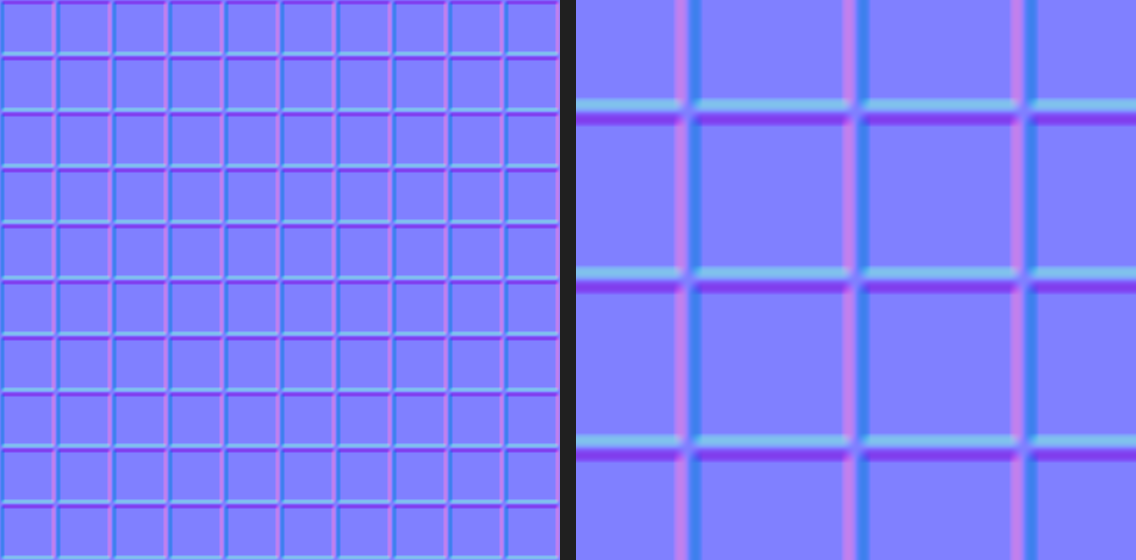
Left, the full canvas; right, a detail of the centre.
Write a Shadertoy shader that draws this texture map.

```glsl
// Distance to the nearest grid line, as a fraction of the bevel width
vec2 bevelPosition(vec2 cell) {
    vec2 edgeDistance = 0.5 - abs(cell - 0.5);
    return clamp(edgeDistance / 0.09, 0.0, 1.0);
}

void mainImage(out vec4 fragColor, in vec2 fragCoord) {
    // Ten square tiles across and down
    vec2 cell = fract(fragCoord / iResolution.xy * 10.0);
    vec2 t = bevelPosition(cell);

    // Smooth bevel profile and its steepness, strongest halfway up
    vec2 rise = t * t * (3.0 - 2.0 * t);
    vec2 steepness = 0.61 * 4.0 * t * (1.0 - t);

    // Each slope fades where the crossing groove cuts through it
    vec2 slope = steepness * rise.yx * sign(0.5 - cell);

    // Tangent-space normal with the green axis pointing down
    vec3 normal = normalize(vec3(-slope.x, slope.y, 1.0));
    fragColor = vec4(normal * 0.5 + 0.5, 1.0);
}
```
